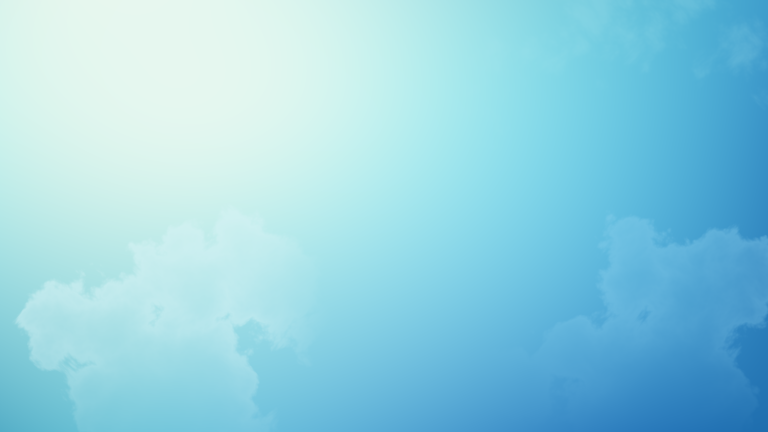
This texture is drawn by a WebGL 2 fragment shader. Its source:

```glsl
#version 300 es
precision highp float;
// Soft teal-to-blue sky with a pale glow, two cumulus banks and faint high wisps.

#define PUFF_FREQ 8.0
#define PUFF_DEPTH 0.10
#define PUFF_GAIN 0.58
#define EDGE_SOFT 0.014
#define RIM_DEPTH 0.085
#define LOBE_BLEND 0.03
#define GLOW_CENTER vec2(0.44, 0.80)
#define GLOW_COLOR vec3(0.91, 0.97, 0.94)
#define WARM_CLOUD vec3(0.84, 0.95, 0.96)
#define COOL_CLOUD vec3(0.56, 0.82, 0.93)
#define WISP_COLOR vec3(0.67, 0.90, 0.93)

uniform vec2 u_resolution;
out vec4 fragColor;

// Cloud lobes: center x, center y, radius, in canvas heights
const vec3 LEFT_BANK[6] = vec3[6](
    vec3(0.15, 0.264, 0.115), vec3(0.27, 0.236, 0.130), vec3(0.44, 0.34, 0.140),
    vec3(0.56, 0.41, 0.108), vec3(0.63, 0.31, 0.150), vec3(0.39, 0.07, 0.250));
const vec3 RIGHT_BANK[6] = vec3[6](
    vec3(1.48, 0.363, 0.130), vec3(1.71, 0.352, 0.125), vec3(1.60, 0.306, 0.150),
    vec3(1.33, 0.20, 0.110), vec3(1.20, 0.09, 0.120), vec3(1.53, 0.10, 0.230));
const vec3 HIGH_WISPS[6] = vec3[6](
    vec3(1.14, 0.89, 0.06), vec3(1.13, 0.75, 0.05), vec3(1.25, 0.86, 0.05),
    vec3(1.40, 0.95, 0.11), vec3(1.58, 1.00, 0.10), vec3(1.72, 0.87, 0.09));

vec2 hash2(vec2 cell) {
    vec3 q = fract(cell.xyx * vec3(0.1031, 0.1030, 0.0973));
    q += dot(q, q.yzx + 33.33);
    return fract((q.xx + q.yz) * q.zy);
}

// Smooth cellular distance, small at the heart of each puff
float cellular(vec2 p) {
    vec2 cell = floor(p), f = fract(p);
    float sum = 0.0;
    for (int j = -1; j <= 1; j++)
        for (int i = -1; i <= 1; i++) {
            vec2 o = vec2(i, j);
            sum += exp(-8.0 * length(o + hash2(cell + o) - f));
        }
    return -log(sum) / 8.0;
}

// Layered billows, positive where the cloud swells
float billow(vec2 p) {
    p += 0.010 * sin(p.yx * 31.0 + 1.7) + 0.004 * sin(p.yx * 83.0);
    float sum = 0.0, amp = PUFF_DEPTH, freq = PUFF_FREQ;
    for (int i = 0; i < 5; i++) {
        sum += amp * (0.32 - cellular(p * freq + float(i) * 17.3));
        amp *= PUFF_GAIN;
        freq *= 2.0;
    }
    return sum;
}

// Depth inside the blended lobes, negative outside
float bankDepth(vec2 p, vec3 lobes[6]) {
    float depth = -1.0;
    for (int i = 0; i < 6; i++) {
        float d = lobes[i].z - length(p - lobes[i].xy);
        float h = max(LOBE_BLEND - abs(depth - d), 0.0) / LOBE_BLEND;
        depth = max(depth, d) + h * h * LOBE_BLEND * 0.25;
    }
    return depth;
}

// Cubic through four evenly spaced colours
vec3 ramp(float u, vec3 a, vec3 b, vec3 c, vec3 d) {
    float t = 3.0 * u, t1 = t - 1.0, t2 = t - 2.0, t3 = t - 3.0;
    return -a * t1 * t2 * t3 / 6.0 + b * t * t2 * t3 / 2.0
         - c * t * t1 * t3 / 2.0 + d * t * t1 * t2 / 6.0;
}

vec3 sky(vec2 uv) {
    vec3 top = ramp(uv.x, vec3(0.84, 0.95, 0.92), vec3(0.85, 0.96, 0.93),
                    vec3(0.55, 0.85, 0.89), vec3(0.25, 0.62, 0.80));
    vec3 middle = ramp(uv.x, vec3(0.68, 0.90, 0.90), vec3(0.71, 0.92, 0.92),
                       vec3(0.50, 0.83, 0.91), vec3(0.20, 0.54, 0.76));
    vec3 bottom = ramp(uv.x, vec3(0.33, 0.68, 0.78), vec3(0.42, 0.75, 0.86),
                       vec3(0.25, 0.57, 0.79), vec3(0.12, 0.43, 0.68));
    float y = uv.y;
    return top * y * (2.0 * y - 1.0) + middle * 4.0 * y * (1.0 - y)
         + bottom * (2.0 * y - 1.0) * (y - 1.0);
}

// Opacity: bright at the rim, thinning toward the core
float cloudAlpha(float depth, float core, float rim) {
    float cover = smoothstep(-EDGE_SOFT, EDGE_SOFT * 1.6, depth);
    return cover * mix(core, rim, exp(-max(depth, 0.0) / RIM_DEPTH));
}

void main() {
    vec2 uv = gl_FragCoord.xy / u_resolution;
    vec2 p = gl_FragCoord.xy / u_resolution.y;
    float puff = billow(p);

    // Sky and glow
    vec3 color = sky(uv);
    vec2 g = (p - GLOW_CENTER) / vec2(0.42, 0.30);
    color = mix(color, GLOW_COLOR, 0.85 * exp(-dot(g, g)));

    // High wisps
    float wisp = smoothstep(-0.03, 0.09, bankDepth(p, HIGH_WISPS) + 1.4 * puff);
    color = mix(color, WISP_COLOR, 0.23 * wisp);

    // Right bank, sinking into the blue below
    float right = cloudAlpha(bankDepth(p, RIGHT_BANK) + puff, 0.12, 0.46);
    right *= smoothstep(-0.05, 0.36, p.y) * smoothstep(1.08, 1.42, p.x);
    color = mix(color, COOL_CLOUD, right);

    // Left bank, dissolving to the right and below
    float left = cloudAlpha(bankDepth(p, LEFT_BANK) + puff, 0.20, 0.70);
    left *= smoothstep(-0.15, 0.36, p.y) * (1.0 - smoothstep(0.56, 0.78, p.x));
    color = mix(color, WARM_CLOUD, left);

    fragColor = vec4(clamp(color, 0.0, 1.0), 1.0);
}
```
